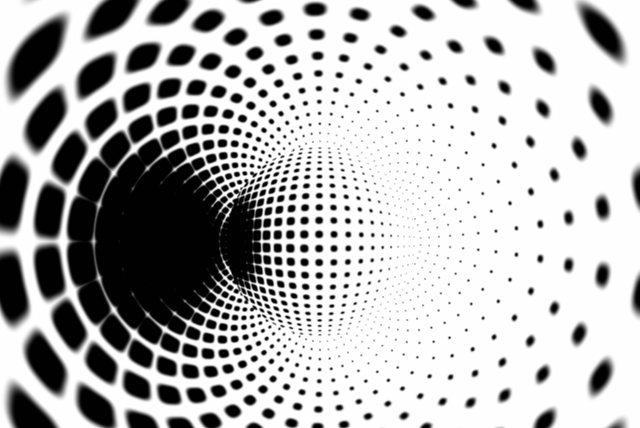
Write a WebGL 2 fragment shader that draws this background.

```glsl
#version 300 es
precision highp float;

uniform vec2 u_resolution;
out vec4 fragColor;

const vec2 CENTER = vec2(0.5017, 0.4358);  // lens centre, fraction of canvas
const float LENS_RADIUS = 0.222;           // in canvas heights
const vec2 OUTER_STRETCH = vec2(0.99, 1.016);
const float COLUMN_PITCH = 1.05;           // column spacing in row units
const float COLUMN_SHIFT = 0.13;
const vec2 DARK_CENTER = vec2(-10.2, 0.0); // darkest place, in grid rows
const vec3 INK = vec3(0.005);
const vec3 PAPER = vec3(0.995);
const int SAMPLES = 4;
const float FOOTPRINT = 0.0042;            // filter width in canvas heights

// Radial warp: grid distance from the centre, in rows
float warpRadius(float r) {
    float inside = 6.34 * tan(4.71 * min(r, LENS_RADIUS));
    float outside = 12.507 / sqrt(max(r, LENS_RADIUS)) - 11.35;
    return r < LENS_RADIUS ? inside : outside;
}

vec2 warp(vec2 p) {
    p *= mix(vec2(1.0), OUTER_STRETCH, smoothstep(0.27, 0.45, length(p)));
    float r = max(length(p), 1e-4);
    return p / r * warpRadius(r);
}

// Distance that turns from a circle into a rounded square
float roundedNorm(vec2 v, float power) {
    v = pow(abs(v) + 1e-5, vec2(power));
    return pow(v.x + v.y, 1.0 / power);
}

// Dot half-size in cells, fading away from the dark centre
float dotSize(float darkDistance) {
    float size = 0.28 - 0.028 * (darkDistance - 10.0);
    size += 0.2 * (1.0 - smoothstep(2.8, 6.6, darkDistance));
    return max(size, 0.065);
}

// Ink coverage of the dot grid
float halftone(vec2 q, bool inLens) {
    vec2 grid = vec2((q.x + COLUMN_SHIFT) / COLUMN_PITCH + 0.5, q.y);
    vec2 cell = fract(grid) - 0.5;
    float darkDistance = distance(q, DARK_CENTER);
    float halfSize = dotSize(darkDistance) * (inLens ? 0.92 : 1.0);
    float power = mix(4.0, 2.4, smoothstep(5.0, 10.0, darkDistance));
    // Outer dots on the dark side are flattened into arcs
    float flatten = inLens ? 0.0 : smoothstep(1.0, 4.0, -q.x);
    cell *= mix(vec2(1.0), vec2(1.13, 0.94), flatten);
    float soft = min(0.085, 0.6 * halfSize);
    return 1.0 - smoothstep(halfSize - soft, halfSize + soft, roundedNorm(cell, power));
}

void main() {
    // Average a small lattice of samples to smooth the dense rings
    vec2 center = (gl_FragCoord.xy - CENTER * u_resolution) / u_resolution.y;
    float ink = 0.0;
    for (int j = 0; j < SAMPLES; j++) {
        for (int i = 0; i < SAMPLES; i++) {
            vec2 jitter = (vec2(i, j) + 0.5) / float(SAMPLES) - 0.5;
            vec2 p = center + jitter * FOOTPRINT;
            ink += halftone(warp(p), length(p) < LENS_RADIUS);
        }
    }
    ink /= float(SAMPLES * SAMPLES);
    fragColor = vec4(mix(PAPER, INK, ink), 1.0);
}
```
